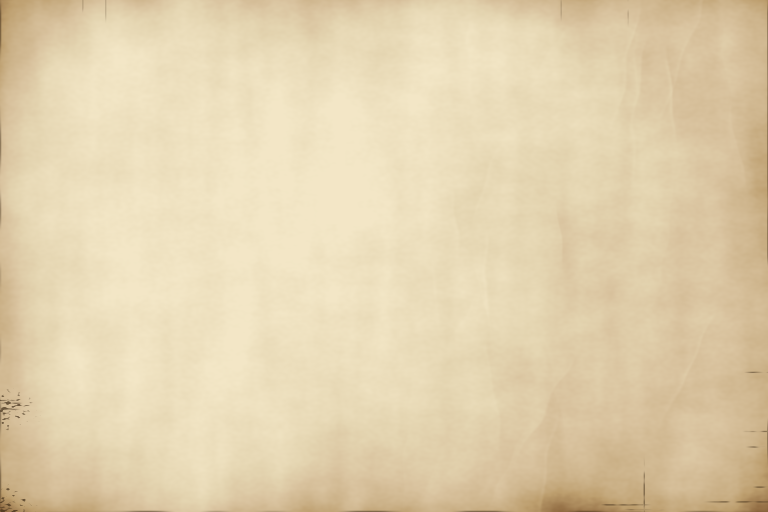
This texture is drawn by a WebGL 2 fragment shader. Its source:

```glsl
#version 300 es
precision highp float;
// Aged parchment: a tone field (worn rim, side wash, fibres, folds) is mapped
// through a cream-to-brown ramp, then broken ink scratches and specks are
// laid along the border. Lengths are in units of the canvas height.

uniform vec2 u_resolution;
out vec4 fragColor;

const vec3 RAMP[6] = vec3[6](
    vec3(0.938, 0.886, 0.756), vec3(0.893, 0.832, 0.690),
    vec3(0.850, 0.762, 0.620), vec3(0.800, 0.700, 0.540),
    vec3(0.740, 0.620, 0.430), vec3(0.610, 0.470, 0.300));
const vec3 INK = vec3(0.24, 0.17, 0.09);
const vec4 RIM_DARK = vec4(2.6, 1.3, 2.6, 2.3);       // left, right, bottom, top
const vec4 RIM_WIDTH = vec4(0.075, 0.05, 0.075, 0.06);
const float BASE = -0.12;
const float WASH_DARK = 1.9;
const float MOTTLE = 0.6;
const float PANEL = 0.5;
const float CREASE = 0.55;
const float GRAIN = 0.2;
const float FOLD_DARK = 0.8;
const int FOLDS = 26;
const int SCRATCHES = 16;

vec3 hash3(float n) {
    vec3 q = fract(vec3(n) * vec3(0.1031, 0.1130, 0.0973) + 0.37);
    q += dot(q, q.yzx + 33.33);
    return fract((q.xxy + q.yzz) * q.zyx);
}

vec2 gradient(vec2 cell) {
    vec3 q = fract(cell.xyx * vec3(0.1031, 0.1030, 0.0973));
    q += dot(q, q.yzx + 33.33);
    float a = 6.2832 * fract((q.x + q.y) * q.z);
    return vec2(cos(a), sin(a));
}

float noise(vec2 p) {
    vec2 i = floor(p), f = p - i;
    vec2 u = f * f * f * (f * (f * 6.0 - 15.0) + 10.0);
    vec2 e = vec2(1.0, 0.0);
    return mix(mix(dot(gradient(i), f), dot(gradient(i + e), f - e), u.x),
               mix(dot(gradient(i + e.yx), f - e.yx), dot(gradient(i + 1.0), f - 1.0), u.x), u.y);
}

float fbm(vec2 p) {
    float sum = 0.0, amp = 0.6;
    for (int i = 0; i < 4; i++) {
        sum += amp * noise(p);
        p = mat2(1.6, 1.2, -1.2, 1.6) * p + 7.3;
        amp *= 0.5;
    }
    return sum;
}

// Soft facets: each has one crisp side with a faint highlight.
float folds(vec2 p, float aspect) {
    float tone = 0.0, wobble = 0.014 * noise(p * 14.0);
    for (int i = 0; i < FOLDS; i++) {
        vec3 h = hash3(float(i) + 3.0), k = hash3(float(i) + 71.0);
        vec2 q = p - vec2(aspect * mix(0.5, 1.0, h.x), h.y);
        float angle = mix(0.75, 1.8, sqrt(h.z)), len = mix(0.06, 0.24, k.x);
        vec2 dir = vec2(cos(angle), sin(angle));
        float along = dot(q, dir), d = dot(q, vec2(dir.y, -dir.x)) + wobble;
        float span = 1.0 - smoothstep(0.3 * len, len, abs(along));
        float shade = smoothstep(-0.003, 0.004, d) * exp(-max(d, 0.0) / mix(0.03, 0.11, k.z));
        float glint = exp(-pow((d + 0.003) / 0.004, 2.0));
        tone += span * (shade * (k.y - 0.35) - 0.3 * glint * k.z);
    }
    return FOLD_DARK * tone;
}

// Thin straight marks close to the four sides.
float scratches(vec2 p, float aspect, float px) {
    float ink = 0.0;
    for (int i = 0; i < SCRATCHES; i++) {
        vec3 h = hash3(float(i) + 151.0);
        int side = i % 4;
        vec2 centre = side == 0 ? vec2(0.01, 0.16 + 0.08 * h.x)
                    : side == 1 ? vec2(aspect * mix(0.72, 0.98, h.x), 0.03 * h.y)
                    : side == 2 ? vec2(aspect - 0.01, h.x)
                    : vec2(aspect * h.x, 0.99);
        vec2 q = abs(p - centre);
        if (side == 3 || (side == 1 && h.z > 0.8)) q = q.yx;
        float len = mix(0.02, 0.05, h.y) * (side == 1 ? 2.0 : 1.0);
        float line = 1.0 - smoothstep(0.0, 1.3 * px, q.y);
        float fade = 1.0 - smoothstep(0.4 * len, len, q.x);
        ink = max(ink, line * fade * (side == 3 ? 0.2 : 0.55));
    }
    return ink * smoothstep(-0.3, 0.2, noise(p * 45.0));
}

void main() {
    float px = 1.0 / u_resolution.y, aspect = u_resolution.x * px;
    vec2 p = gl_FragCoord.xy * px;
    vec4 toSide = vec4(p.x, aspect - p.x, p.y, 1.0 - p.y);

    // Worn rim and a wash that deepens to the lower right
    float cloud = fbm(p * 4.0);
    float tone = BASE + dot(RIM_DARK, exp(-toSide / RIM_WIDTH)) * (1.0 + 0.9 * cloud);
    tone += WASH_DARK * smoothstep(0.36, 1.0, (p.x + 0.5 * (0.5 - p.y)) / aspect);

    // Mottling, upright panels, short level creases and fine tooth
    float crumple = mix(0.7, 1.3, p.x / aspect);
    tone += MOTTLE * cloud + GRAIN * noise(p * vec2(85.0, 120.0));
    tone += PANEL * (noise(p * vec2(14.0, 2.5)) + 0.6 * noise(p * vec2(34.0, 5.0) + 9.0));
    tone += PANEL * 0.5 * noise(p * vec2(4.0, 13.0) + 5.0);
    tone += CREASE * crumple * fbm(p * vec2(13.0, 25.0) + 11.0);
    tone += folds(p, aspect);

    tone = clamp(tone, -0.3, 5.4);
    int stop = int(clamp(floor(tone), 0.0, 4.0));
    vec3 colour = mix(RAMP[stop], RAMP[stop + 1], tone - float(stop));

    // Broken border line and speck clusters at the lower left
    float rim = min(min(toSide.x, toSide.y + 0.001), toSide.z);
    float border = (1.0 - smoothstep(0.001, 0.001 + 1.5 * px, rim)) * smoothstep(-0.1, 0.3, noise(p * 9.0 + 2.0));
    vec2 middle = (p - vec2(0.0, 0.2)) / vec2(0.06, 0.035), corner = p / vec2(0.06, 0.045);
    float cluster = exp(-dot(middle, middle)) + exp(-dot(corner, corner));
    float speck = smoothstep(0.45, 0.8, noise(p * vec2(95.0, 190.0)) + 0.5 * cluster) * smoothstep(0.05, 0.4, cluster);
    float ink = max(max(0.5 * border, 0.7 * speck), scratches(p, aspect, px));
    fragColor = vec4(mix(colour, INK, ink), 1.0);
}
```
